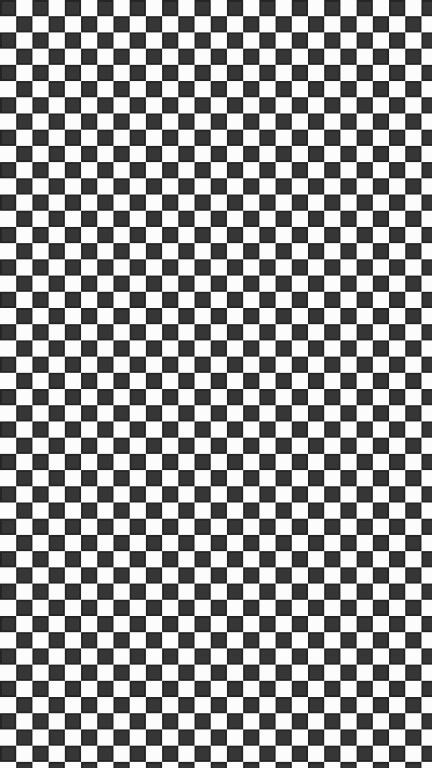
Reproduce this pattern procedurally as a Shadertoy shader.

```glsl
// Checkerboard of charcoal and white squares, each dark square edged by a thin darker rim.

const float CELLS_ACROSS = 26.65;          // squares across the canvas width
const vec2 GRID_OFFSET = vec2(0.0, 0.0);   // shift from the top left corner, in squares
const float RIM_WIDTH = 0.11;              // rim of a dark square, in squares
const float EDGE_SOFTNESS = 1.0;           // width of smoothed edges, in pixels
const vec3 WHITE = vec3(0.99);
const vec3 CHARCOAL = vec3(0.21);
const vec3 RIM_COLOR = vec3(0.14);

// Distance to the nearest grid line on each axis, in squares
vec2 gridDistance(vec2 p) {
    return 0.5 - abs(fract(p) - 0.5);
}

// Coverage of the dark squares: product of two smoothed square waves
float checkerCoverage(vec2 p, float softness) {
    vec2 side = 1.0 - 2.0 * mod(floor(p), 2.0);
    vec2 wave = side * clamp(gridDistance(p) / (0.5 * softness), 0.0, 1.0);
    return 0.5 + 0.5 * wave.x * wave.y;
}

void mainImage(out vec4 fragColor, in vec2 fragCoord) {
    // Grid coordinates, counted from the top left corner
    float cellsPerPixel = CELLS_ACROSS / iResolution.x;
    vec2 fromTopLeft = vec2(fragCoord.x, iResolution.y - fragCoord.y);
    vec2 p = fromTopLeft * cellsPerPixel - GRID_OFFSET;
    float softness = EDGE_SOFTNESS * cellsPerPixel;

    // Dark square: rim around a flat core
    vec2 toLine = gridDistance(p);
    float core = smoothstep(RIM_WIDTH - 0.5 * softness, RIM_WIDTH + 0.5 * softness,
                            min(toLine.x, toLine.y));
    vec3 darkSquare = mix(RIM_COLOR, CHARCOAL, core);

    fragColor = vec4(mix(WHITE, darkSquare, checkerCoverage(p, softness)), 1.0);
}
```
